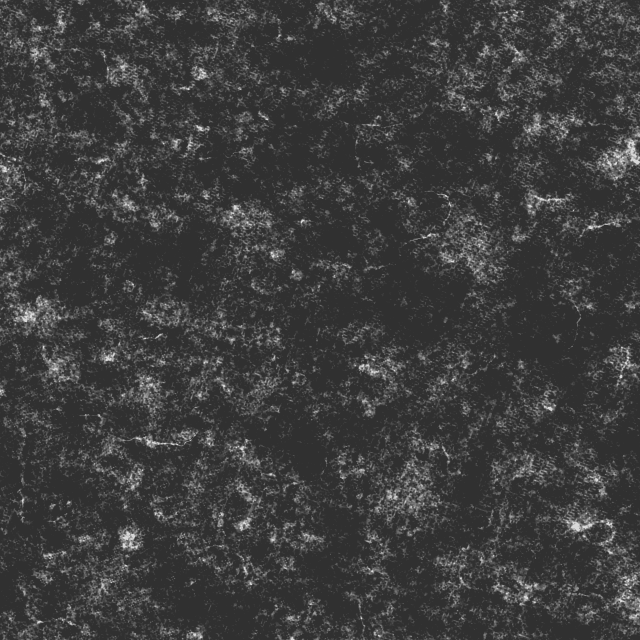
Reproduce this texture procedurally as a WebGL 1 fragment shader.

```glsl
precision highp float;
// Dark rough stone: a charcoal ground dusted with pale grit, angular stones,
// small bright chips and thin curved ridges. All layers add to one light field,
// which a power curve turns into grey above a flat dark floor.

uniform vec2 u_resolution;

#define FLOOR_GREY 0.188
#define LIGHT_GAIN 0.072
#define LIGHT_CURVE 1.7
#define LIGHT_BIAS 0.28
#define STONE_CELLS 7.0
#define CHIP_CELLS 34.0
#define RIDGE_CELLS 15.0
#define GRIT_CELLS 430.0
#define WARP 0.016
#define STONE_LIFT 1.0
#define CHIP_LIFT 1.5
#define RIDGE_LIFT 1.6

float hash(vec2 p) {
  return fract(sin(dot(p, vec2(127.1, 311.7))) * 43758.5453);
}

float noise(vec2 p) {
  vec2 cell = floor(p), f = fract(p);
  vec2 s = f * f * (3.0 - 2.0 * f);
  float low = mix(hash(cell), hash(cell + vec2(1.0, 0.0)), s.x);
  float high = mix(hash(cell + vec2(0.0, 1.0)), hash(cell + 1.0), s.x);
  return mix(low, high, s.y);
}

// Noise with zero mean and roughly unit deviation
float unitNoise(vec2 p) {
  return (noise(p) - 0.5) / 0.2145;
}

vec2 rotate(vec2 p, float angle) {
  float c = cos(angle), s = sin(angle);
  return vec2(c * p.x - s * p.y, s * p.x + c * p.y);
}

// Distance to a rough five-sided shape, negative inside
float polygonDistance(vec2 p, float radius, float seed) {
  float d = -1.0;
  for (int i = 0; i < 5; i++) {
    float k = float(i);
    float angle = 1.2566 * k + 6.2832 * seed;
    float reach = radius * (0.65 + 0.5 * hash(vec2(seed * 91.0, k)));
    d = max(d, dot(p, vec2(cos(angle), sin(angle))) - reach);
  }
  return d;
}

// Scattered angular pieces, each lit more strongly on one side
float pieces(vec2 p, float share, float edge, float seed) {
  vec2 home = floor(p);
  float light = 0.0;
  for (int y = -1; y <= 1; y++) {
    for (int x = -1; x <= 1; x++) {
      vec2 cell = home + vec2(float(x), float(y));
      vec2 key = cell + seed;
      float present = step(hash(key + 3.7), share);
      vec2 centre = cell + 0.2 + 0.6 * vec2(hash(key + 11.3), hash(key + 23.9));
      float radius = mix(0.14, 0.42, hash(key + 31.1));
      vec2 local = p - centre;
      float shape = hash(key + 47.3);
      float inside = smoothstep(edge, -edge, polygonDistance(local, radius, shape));
      float slope = dot(rotate(local, 6.2832 * hash(key + 59.2)), vec2(0.0, 1.0));
      float shade = clamp(0.65 + 0.5 * slope / radius, 0.1, 1.2);
      light = max(light, present * inside * shade);
    }
  }
  return light;
}

// Mottling from broad patches down to fine crumbs
float mottle(vec2 p) {
  float sum = 0.24 * unitNoise(p * 7.0);
  sum += 0.32 * unitNoise(rotate(p, 0.6) * 14.0 + 5.0);
  sum += 0.36 * unitNoise(rotate(p, 0.3) * 29.0 + 17.0);
  sum += 0.32 * unitNoise(rotate(p, 0.9) * 57.0 + 31.0);
  return sum + 0.32 * unitNoise(rotate(p, 0.4) * 113.0 + 43.0);
}

// Broken thin lines along the middle contour of a noise
float ridges(vec2 p) {
  float offset = abs(noise(p * RIDGE_CELLS + 61.0) - 0.5);
  float gap = smoothstep(0.56, 0.72, noise(p * RIDGE_CELLS * 1.4 + 83.0));
  return smoothstep(0.045, 0.005, offset) * gap;
}

void main() {
  vec2 uv = gl_FragCoord.xy / min(u_resolution.x, u_resolution.y);

  // Ragged outlines, slightly flattened into horizontal features
  vec2 bend = vec2(noise(uv * 22.0 + 7.0), noise(uv * 22.0 + 71.0)) - 0.5;
  vec2 fray = vec2(noise(uv * 95.0 + 13.0), noise(uv * 95.0 + 37.0)) - 0.5;
  vec2 p = uv + WARP * (bend + 0.5 * fray);
  p.y *= 1.2;

  // Grit at two fine sizes
  float grit = 0.55 * unitNoise(rotate(uv, 0.35) * GRIT_CELLS);
  grit += 0.36 * unitNoise(rotate(uv, 0.8) * GRIT_CELLS * 0.53 + 19.0);

  float light = mottle(p) + grit + LIGHT_BIAS;
  light += STONE_LIFT * pieces(p * STONE_CELLS, 0.38, 0.025, 0.0);
  light += CHIP_LIFT * pieces(p * CHIP_CELLS, 0.22, 0.06, 101.0);
  light += RIDGE_LIFT * ridges(p);

  float grey = FLOOR_GREY + LIGHT_GAIN * pow(max(light, 0.0), LIGHT_CURVE);
  gl_FragColor = vec4(vec3(min(grey, 0.85)), 1.0);
}
```
